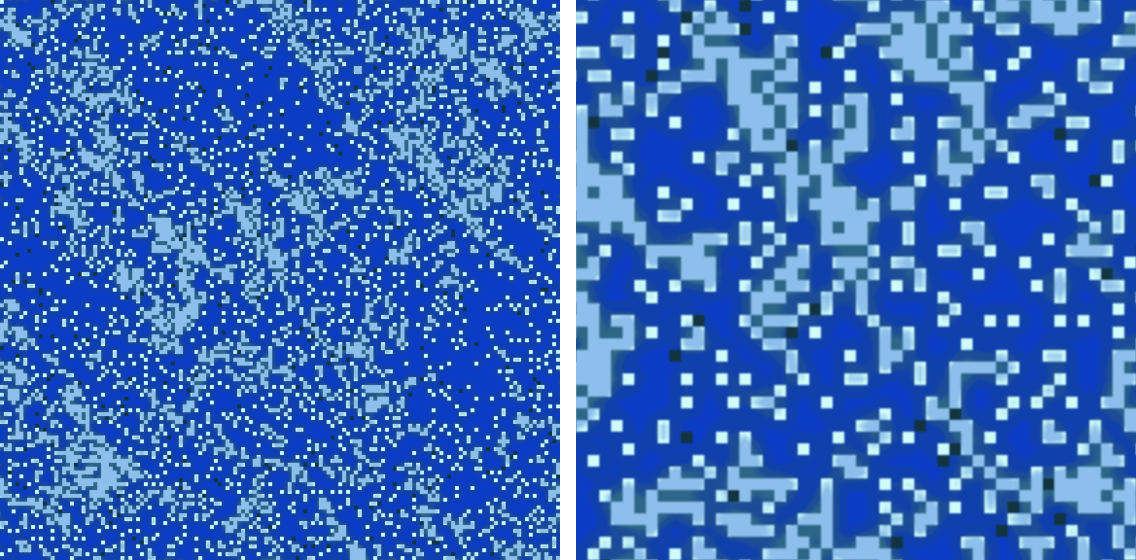
Left: the whole. Right: its middle third, enlarged.
A three.js fragment shader for this texture:

```glsl
// Pale square grains scattered over deep blue, thickening into diagonal veins.
// Each grid cell is lit by a hash against a density built from ridged noise;
// a wide kernel over nearby cells then tints the blue and the grains.
varying vec2 vUv;

const float CELLS = 144.0;         // grid cells across the canvas
const float SOFTNESS = 0.17;       // half width of a cell edge, in cells
const float SPARSE = 0.06;         // lit chance in the emptiest areas
const float DENSE = 0.20;          // lit chance in the busy areas
const float VEIN_GAIN = 0.62;      // extra chance on a vein
const float VEIN_WIDTH = 0.038;    // vein width, in noise value
const float SPECK_CHANCE = 0.018;  // share of dark specks
const vec2 VEIN_DIR = vec2(0.64, -0.77);

const vec3 BLUE = vec3(0.045, 0.235, 0.775);
const vec3 MUTED_BLUE = vec3(0.06, 0.25, 0.67);
const vec3 DULL_BLUE = vec3(0.11, 0.30, 0.59);
const vec3 TEAL = vec3(0.18, 0.40, 0.53);
const vec3 DARK_GREEN = vec3(0.07, 0.20, 0.25);
const vec3 PALE_BLUE = vec3(0.55, 0.75, 0.92);
const vec3 ICE = vec3(0.81, 0.99, 0.98);

float hash(vec2 p) {
  vec3 q = fract(p.xyx * 0.1031);
  q += dot(q, q.yzx + 33.33);
  return fract((q.x + q.y) * q.z);
}

float noise(vec2 p) {
  vec2 i = floor(p);
  vec2 f = fract(p);
  f = f * f * (3.0 - 2.0 * f);
  return mix(mix(hash(i), hash(i + vec2(1.0, 0.0)), f.x),
             mix(hash(i + vec2(0.0, 1.0)), hash(i + vec2(1.0, 1.0)), f.x), f.y);
}

// Thin band along the middle contour of a two-octave noise
float vein(vec2 p) {
  float n = 0.7 * noise(p) + 0.3 * noise(p * 2.7 + 17.0);
  float d = (n - 0.5) / VEIN_WIDTH;
  return exp(-d * d);
}

// Chance that a cell is lit
float density(vec2 cell) {
  vec2 p = cell / CELLS;
  vec2 aligned = vec2(dot(p, VEIN_DIR), dot(p, vec2(-VEIN_DIR.y, VEIN_DIR.x)));
  float area = smoothstep(0.2, 0.8, noise(p * 4.5 + 41.0));
  float clump = noise(cell / 2.7 + 90.0);
  float veins = vein(aligned * vec2(3.2, 9.5) + 20.0)
              + 0.65 * vein(p * vec2(6.5, 8.5) + 63.0);
  return mix(SPARSE, DENSE, area)
       + VEIN_GAIN * veins * (0.45 + 0.55 * area) * (0.1 + 1.2 * clump);
}

// Blue darkens and turns teal among many lit neighbours
vec3 groundColour(float crowding) {
  vec3 c = mix(BLUE, MUTED_BLUE, smoothstep(0.02, 0.11, crowding));
  c = mix(c, DULL_BLUE, smoothstep(0.19, 0.30, crowding));
  return mix(c, TEAL, smoothstep(0.34, 0.52, crowding));
}

void main() {
  vec2 p = vUv * CELLS;
  vec2 corner = floor(p - 0.5);
  float lit = 0.0;
  float speck = 0.0;
  float crowding = 0.0;

  // Gather nearby cells with a sharp and a wide kernel
  for (int y = -1; y <= 2; y++) {
    for (int x = -1; x <= 2; x++) {
      vec2 cell = corner + vec2(float(x), float(y));
      vec2 d = abs(p - cell - 0.5);
      vec2 box = 1.0 - smoothstep(0.5 - SOFTNESS, 0.5 + SOFTNESS, d);
      vec2 tent = max(1.0 - 0.5 * d, 0.0) * 0.5;
      float on = step(hash(cell + 211.0), density(cell + 8.0));
      float dark = (1.0 - on) * step(hash(cell + 503.0), SPECK_CHANCE);
      lit += on * box.x * box.y;
      speck += dark * box.x * box.y;
      crowding += on * tent.x * tent.y;
    }
  }

  // Lone grains are icy, packed ones flatten to pale blue
  vec3 grain = mix(ICE, PALE_BLUE, smoothstep(0.25, 0.44, crowding));
  vec3 ground = mix(groundColour(crowding), DARK_GREEN, speck);
  gl_FragColor = vec4(mix(ground, grain, lit), 1.0);
}
```
